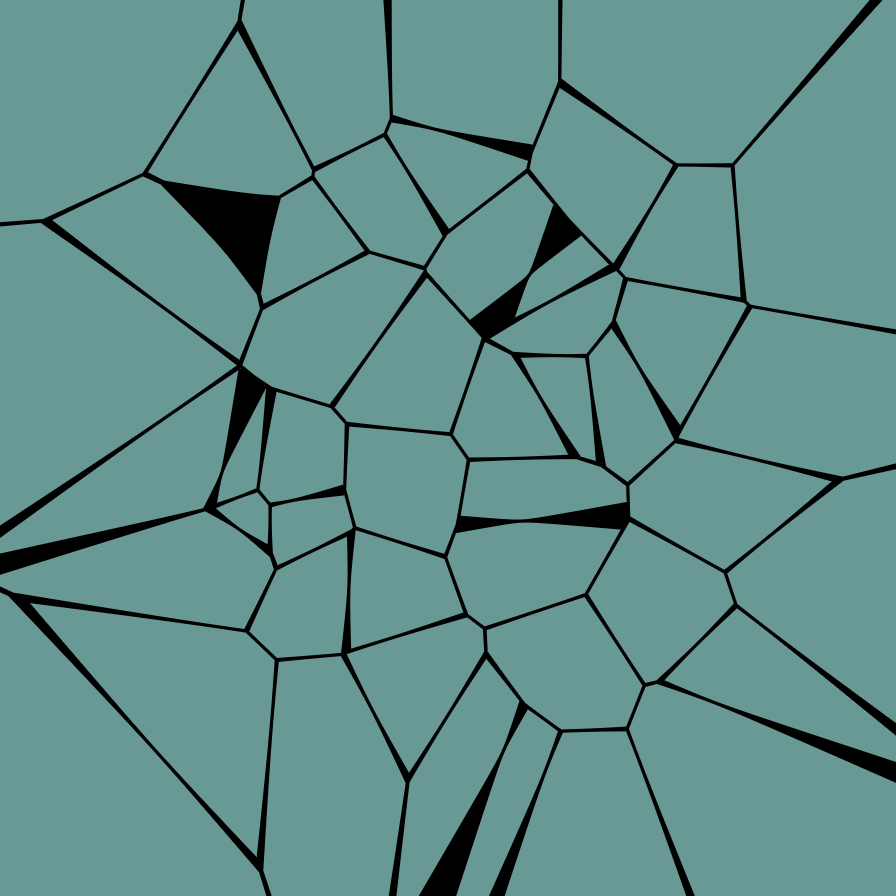
Reproduce this pattern procedurally as a Shadertoy shader.

```glsl
const vec3 CELL_COLOR = vec3(0.41, 0.60, 0.58);
const vec3 CRACK_COLOR = vec3(0.0);

const int SITES_PER_SIDE = 7;
const vec2 CLUSTER_CENTER = vec2(0.49, 0.54);
const float CLUSTER_SPAN = 0.74;
const float JITTER = 2.4;         // in grid steps, wide enough to hide the grid
const float CRACK_WIDTH = 0.0036; // thinnest crack, in canvas units

// Integer hash giving two values in 0..1
vec2 hash2(uvec2 cell) {
    uvec2 h = cell * 1664525u + 1013904223u;
    for (int i = 0; i < 3; i++) {
        h.x += h.y * 1664525u;
        h.y += h.x * 1664525u;
        h ^= h >> 16u;
    }
    return vec2(h & 65535u) / 65535.0;
}

// Scattered site, denser in the middle of the canvas than at its rim
vec2 sitePosition(ivec2 cell, float span, float jitter) {
    vec2 offset = (hash2(uvec2(cell)) - 0.5) * jitter;
    vec2 gridPoint = (vec2(cell) + 0.5 + offset) / float(SITES_PER_SIDE);
    return CLUSTER_CENTER + (gridPoint - 0.5) * span;
}

// Vectors to the nearest (xy) and second nearest (zw) site
vec4 twoNearestSites(vec2 p, float span, float jitter) {
    vec2 nearest = vec2(9.0), second = vec2(9.0);
    for (int y = 0; y < SITES_PER_SIDE; y++) {
        for (int x = 0; x < SITES_PER_SIDE; x++) {
            vec2 toSite = sitePosition(ivec2(x, y), span, jitter) - p;
            float d = dot(toSite, toSite);
            if (d < dot(nearest, nearest)) {
                second = nearest;
                nearest = toSite;
            } else if (d < dot(second, second)) {
                second = toSite;
            }
        }
    }
    return vec4(nearest, second);
}

// Crack coverage: the distance gap widens cracks between close sites
float crackMask(vec4 sites, float width, float pixel) {
    float d1 = max(length(sites.xy), 1e-5);
    float d2 = max(length(sites.zw), 1e-5);
    float slope = max(length(sites.xy / d1 - sites.zw / d2), 0.02);
    float edgeDistance = (d2 - d1 - width) / slope;
    return clamp(0.5 - edgeDistance / pixel, 0.0, 1.0);
}

void mainImage(out vec4 fragColor, in vec2 fragCoord) {
    float pixel = 1.0 / min(iResolution.x, iResolution.y);
    vec2 p = fragCoord * pixel;

    vec4 sites = twoNearestSites(p, CLUSTER_SPAN, JITTER);
    float crack = crackMask(sites, CRACK_WIDTH, pixel);

    fragColor = vec4(mix(CELL_COLOR, CRACK_COLOR, crack), 1.0);
}
```
